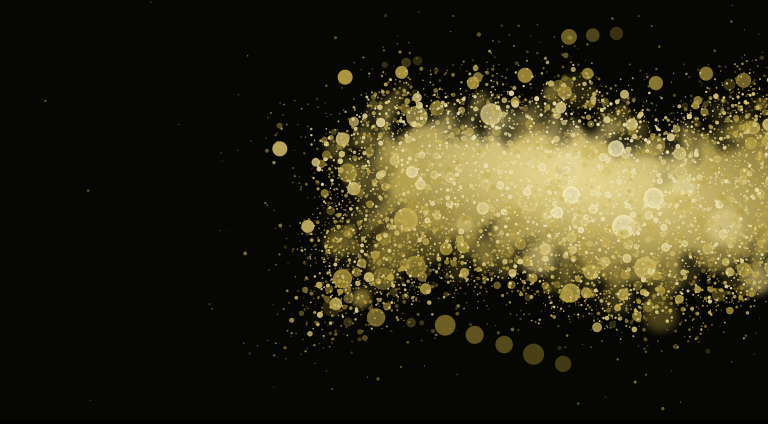
This background is drawn by a WebGL 1 fragment shader. Its source:

```glsl
precision highp float;
// A drifting band of gold glitter on near-black: a soft haze shaped by two
// edge curves, under jittered grids of translucent discs from bokeh to dust.
// Each grid is thinned by its distance from the band; a few loose rows lie outside.

uniform vec2 u_resolution;

#define NIGHT vec3(0.025, 0.023, 0.008)
#define DEEP vec3(0.50, 0.43, 0.16)
#define GOLD vec3(0.79, 0.69, 0.28)
#define PALE vec3(0.95, 0.91, 0.72)
#define BAND_LEFT 0.785
#define BAND_TOP 0.775
#define BAND_BOTTOM 0.305
#define SCATTER 0.022
#define LARGEST_CELL 0.088
#define CELL_SHRINK 0.64

vec2 hash2(vec2 p) {
  vec3 q = fract(p.xyx * vec3(0.1031, 0.1030, 0.0973));
  q += dot(q, q.yzx + 33.33);
  return fract((q.xx + q.yz) * q.zy);
}

// Approximate depth inside the band; negative outside.
float bandDepth(vec2 p) {
  float notch = (p.x - 1.57) / 0.09;
  float top = BAND_TOP - 0.075 * exp(-notch * notch)
            - 0.13 * (1.0 - smoothstep(0.76, 0.93, p.x));
  float bottom = BAND_BOTTOM + 0.045 * cos(8.0 * (p.x - 1.12));
  float ripple = 0.012 * sin(31.0 * p.x + 3.0 * sin(13.0 * p.y));
  return min(min(top - p.y, p.y - bottom), 0.8 * (p.x - BAND_LEFT)) + ripple;
}

// Brightness of the long, slightly tilted core.
float coreGlow(vec2 p) {
  vec2 q = p - vec2(1.36, 0.58);
  q.y += 0.16 * q.x;
  q /= vec2(0.48, 0.17);
  return exp(-dot(q, q));
}

// Layered sines that break the haze into clumps.
float clumps(vec2 p) {
  float a = sin(27.0 * p.x + 2.0 * sin(19.0 * p.y));
  float b = sin(33.0 * p.y + 2.0 * sin(22.0 * p.x + 1.0));
  float c = sin(71.0 * p.x - 47.0 * p.y + 2.0 * a);
  return 0.45 * a * b + 0.3 * b + 0.25 * c;
}

// Disc with an edge softened by a share of its radius.
float disc(vec2 p, vec2 centre, float radius, float blur) {
  float edge = max(0.7 / u_resolution.y, blur * radius);
  return 1.0 - smoothstep(radius - edge, radius + edge, length(p - centre));
}

// One jittered grid of discs painted over the colour so far.
vec3 addDiscs(vec3 color, vec2 p, float cell, float layer, float blur) {
  vec2 home = floor(p / cell);
  float fine = clamp(layer / 5.0, 0.0, 1.0);
  for (int j = -1; j <= 1; j++) {
    for (int i = -1; i <= 1; i++) {
      vec2 id = home + vec2(float(i), float(j));
      vec2 place = hash2(id + 37.0 * layer);
      vec2 trait = hash2(id + 91.0 + 53.0 * layer);
      vec2 centre = (id + 0.05 + 0.9 * place) * cell;
      float depth = bandDepth(centre);
      float glow = coreGlow(centre);
      float reach = SCATTER * (0.6 + 1.5 * fine);
      float chance = (0.62 - 0.25 * fine * glow) * min(1.0, exp(depth / reach));
      float shown = step(trait.x, chance);
      float size = pow(trait.y, 1.0 + fine);
      float radius = cell * mix(0.12, 0.32, size) * (1.0 + 0.5 * blur);
      float tone = fract(trait.y * 17.0 + place.x);
      float light = clamp(0.5 * glow + 0.7 * tone + 0.2 * fine - 0.05, 0.0, 1.0);
      vec3 tint = mix(mix(DEEP, GOLD, min(1.0, 2.0 * light)), PALE,
                      max(0.0, 2.0 * light - 1.0));
      float alpha = mix(0.25, 0.85, tone) + 0.3 * fine;
      alpha *= mix(0.6, 1.0, smoothstep(-0.12, 0.0, depth)) * (1.0 - 0.3 * blur);
      float rim = 0.93 + 0.1 * smoothstep(0.5, 1.0, length(p - centre) / radius);
      color = mix(color, tint * rim, shown * min(alpha, 1.0) * disc(p, centre, radius, blur));
    }
  }
  return color;
}

// A loose row of large discs, fading by a fixed share per step.
vec3 addRow(vec3 color, vec2 p, vec2 start, vec2 stride, float count,
            float radius, vec3 tint, float fade, float jitter) {
  for (int i = 0; i < 7; i++) {
    float n = float(i);
    if (n >= count) break;
    float size = radius * (0.88 + 0.12 * sin(2.4 * n + 1.0));
    vec2 centre = start + stride * n + jitter * sin(vec2(4.0, 2.2) * n);
    color = mix(color, tint, 0.85 * pow(fade, n) * disc(p, centre, size, 0.0));
  }
  return color;
}

void main() {
  vec2 p = gl_FragCoord.xy / u_resolution.y;
  float core = coreGlow(p);

  // Haze, then blurred discs that make it lumpy
  float depth = bandDepth(p) + 0.055 * clumps(p);
  float haze = smoothstep(0.0, 0.13, depth) * (0.4 + 0.6 * sqrt(core));
  vec3 color = mix(NIGHT, mix(GOLD, PALE, 0.6 * core), haze);
  color = addDiscs(color, p, LARGEST_CELL, -1.0, 0.6);

  // Loose rows below, above and to the left
  color = addRow(color, p, vec2(1.05, 0.233), vec2(0.0695, -0.0228), 5.0, 0.025, DEEP, 0.87, 0.0);
  color = addRow(color, p, vec2(1.342, 0.913), vec2(0.056, 0.004), 3.0, 0.019, DEEP, 0.7, 0.0);
  color = addRow(color, p, vec2(0.66, 0.649), vec2(0.066, -0.183), 3.0, 0.018, mix(GOLD, PALE, 0.3), 1.0, 0.0);
  color = addRow(color, p, vec2(0.814, 0.818), vec2(0.144, 0.0), 7.0, 0.018, GOLD, 0.95, 0.014);

  // Discs from large bokeh down to dust
  float cell = LARGEST_CELL;
  for (int k = 0; k < 6; k++) {
    color = addDiscs(color, p, cell, float(k), 0.0);
    cell *= CELL_SHRINK;
  }
  gl_FragColor = vec4(color * smoothstep(0.007, 0.011, p.y), 1.0);
}
```
